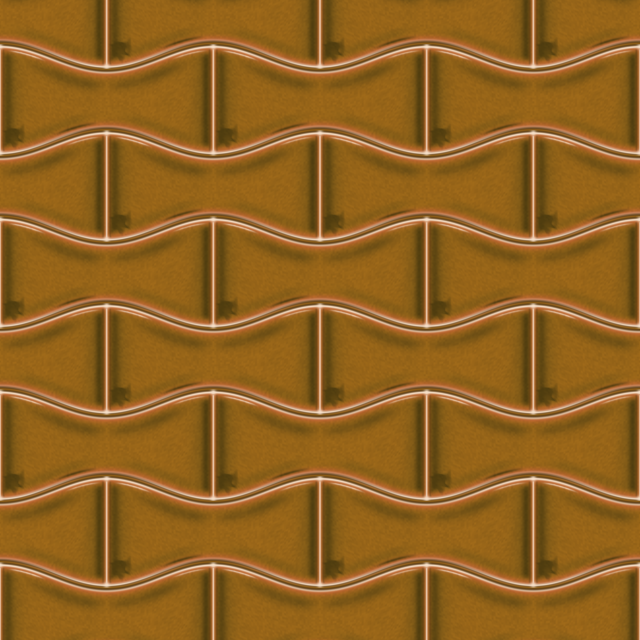
Write a three.js fragment shader that draws this pattern.

```glsl
// Glazed amber tiles with wavy long edges, laid in staggered rows with glossy seams.
varying vec2 vUv;

const float TAU = 6.2831853;
const float COLUMNS = 3.0;   // tiles across; one tile width is the unit length
const float PITCH = 0.405;   // row height
const float FIRST_SEAM = 0.265;
const float WAVE = 0.0605;

const vec3 AMBER = vec3(0.605, 0.400, 0.095);
const vec3 OLIVE = vec3(0.480, 0.345, 0.090);
const vec3 SHADE = vec3(0.290, 0.225, 0.055);
const vec3 BROWN = vec3(0.300, 0.190, 0.050);
const vec3 ORANGE = vec3(0.730, 0.390, 0.180);
const vec3 PINK = vec3(0.800, 0.520, 0.370);
const vec3 CREAM = vec3(0.970, 0.880, 0.790);

float hash(vec2 p) {
  return fract(sin(dot(p, vec2(127.1, 311.7))) * 43758.5453);
}

float noise(vec2 p) {
  vec2 i = floor(p);
  vec2 f = fract(p);
  f = f * f * (3.0 - 2.0 * f);
  return mix(mix(hash(i), hash(i + vec2(1.0, 0.0)), f.x),
             mix(hash(i + vec2(0.0, 1.0)), hash(i + vec2(1.0, 1.0)), f.x), f.y);
}

// Soft ridge of half-width w centred on d = 0
float ridge(float d, float w) {
  return exp(-d * d / (w * w));
}

// Soft window between a and b
float span(float x, float a, float b, float soft) {
  return smoothstep(a - soft, a + soft, x) * (1.0 - smoothstep(b - soft, b + soft, x));
}

// Glaze surface: u runs along the tile, t and b are distances from its top and bottom seams
vec3 glaze(float u, float t, float b) {
  vec2 q = vec2(u, t);
  float mottle = noise(q * 14.0);
  float grain = noise(q * 110.0) - 0.5;
  float mirrored = abs(u - 0.5);
  float inside = smoothstep(0.02, 0.07, min(t, b));
  vec3 col = mix(AMBER, OLIVE, 0.18 * mottle);

  // Pooled shadows under the top edge and over the bottom edge
  float pool = ridge(t - 0.075, 0.030) * span(mirrored, 0.03, 0.34, 0.08);
  col = mix(col, OLIVE * 0.9, pool * (0.6 + 0.4 * mottle));
  col = mix(col, OLIVE, 0.6 * ridge(b - 0.065, 0.025) * span(mirrored, 0.10, 0.40, 0.06));

  // Dark strips along the short sides
  col = mix(col, OLIVE, 0.75 * inside * ridge(mirrored - 0.45, 0.055));
  col = mix(col, SHADE, 0.85 * inside * ridge(1.0 - u - 0.034, 0.019));
  col = mix(col, SHADE, 0.65 * inside * ridge(u - 0.038, 0.022));

  // Ragged stain in the lower left corner
  float ragged = 0.035 * (noise(q * 45.0) - 0.5);
  float stain = span(u + ragged, 0.018, 0.105, 0.012) * span(b + ragged, 0.045, 0.125, 0.012);
  col = mix(col, SHADE, stain * (0.5 + 0.4 * noise(q * 30.0)));

  // Warm rim, dark streak and glints beside the seams
  col = mix(col, ORANGE, 0.75 * (ridge(t - 0.022, 0.018) + ridge(b - 0.024, 0.016)));
  col = mix(col, SHADE, 0.8 * ridge(b - 0.034, 0.007) * span(u, 0.28, 0.42, 0.05));
  float glint = span(u, 0.06, 0.19, 0.03) + 0.7 * span(u, 0.83, 0.95, 0.03);
  col = mix(col, CREAM, 0.7 * glint * ridge(t - 0.031, 0.005));
  return col * (1.0 + 0.09 * grain);
}

// Short vertical joint between neighbouring tiles, d from its centre line
vec3 joint(vec3 col, float d, float cover) {
  col = mix(col, BROWN, 0.45 * cover * ridge(abs(d) - 0.016, 0.006));
  col = mix(col, ORANGE, 0.85 * cover * ridge(d, 0.012));
  return mix(col, CREAM, 0.8 * cover * ridge(d, 0.0048));
}

// Rolled seam profile: s is the distance below its centre, crest is 1 on peaks, -1 in troughs
vec3 seam(vec3 col, float s, float crest) {
  float peak = 0.5 + 0.5 * crest;
  float slope = 1.0 - crest * crest;
  col = mix(col, BROWN, 0.9 * span(s, -0.017, 0.016, 0.004));
  col = mix(col, AMBER, 0.75 * ridge(s + 0.001, 0.005));
  col = mix(col, PINK, 0.75 * ridge(s + 0.018, 0.006));
  col = mix(col, ORANGE, 0.9 * ridge(s - 0.022, 0.006));
  col = mix(col, CREAM, mix(0.9, 0.15, peak) * ridge(s + 0.012, 0.0055));
  col = mix(col, CREAM, (0.65 + 0.3 * peak) * ridge(s - 0.015, 0.006));
  return mix(col, PINK, 0.35 * slope * ridge(s + 0.003, 0.004));
}

void main() {
  vec2 p = vec2(vUv.x, 1.0 - vUv.y) * COLUMNS;

  // Nearest seam, then the row below or above it
  float k = floor((p.y - FIRST_SEAM) / PITCH + 0.5);
  float phase = cos(TAU * (p.x + 0.5 * mod(k, 2.0)));
  float below = step(0.0, p.y - FIRST_SEAM - PITCH * k + WAVE * phase);
  float row = k - 1.0 + below;

  // Tile coordinates and distances square to the waves
  float u = fract(p.x + 0.5 * mod(row, 2.0));
  float wave = cos(TAU * u);
  float steep = length(vec2(1.0, WAVE * TAU * sin(TAU * u)));
  float y = p.y - FIRST_SEAM - PITCH * row;
  float t = (y + WAVE * wave) / steep;
  float b = (PITCH - y + WAVE * wave) / steep;

  vec3 col = glaze(u, t, b);
  float d = u - step(0.5, u);
  col = joint(col, d, smoothstep(0.006, 0.014, min(t, b)));
  col = seam(col, mix(-b, t, below), mix(-wave, wave, below));

  // Bright knots where joints meet seams
  float knot = ridge(length(vec2(d, min(t, b) - 0.014)), 0.013);
  gl_FragColor = vec4(mix(col, CREAM, 0.9 * knot), 1.0);
}
```
